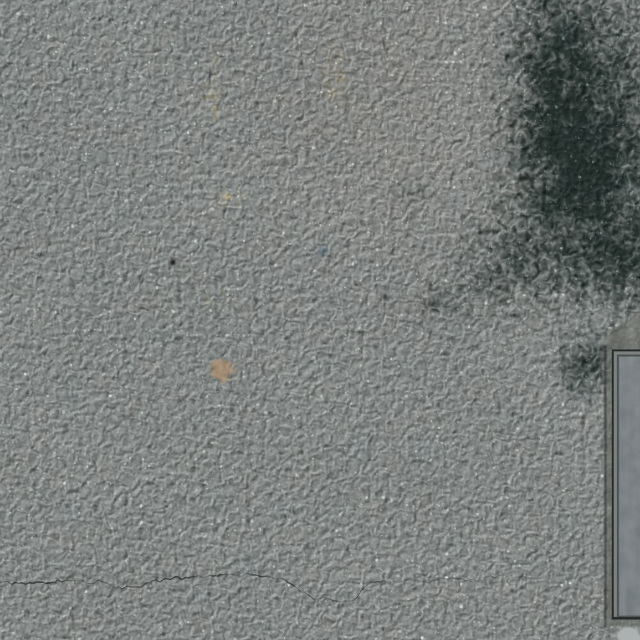
Give the GLSL for this texture, as a three.js fragment shader.

```glsl
// Weathered asphalt with a damp oily stain, a thin crack and a metal hatch at the right edge.
varying vec2 vUv;

float hash(vec2 p) {
  vec3 q = fract(vec3(p.xyx) * 0.1031);
  q += dot(q, q.yzx + 33.33);
  return fract((q.x + q.y) * q.z);
}

vec2 gradient(vec2 cell) {
  float angle = 6.2832 * hash(cell);
  return vec2(cos(angle), sin(angle));
}

// Gradient noise, roughly -0.7 to 0.7
float noise(vec2 p) {
  vec2 i = floor(p), f = p - i;
  vec2 u = f * f * f * (f * (f * 6.0 - 15.0) + 10.0);
  vec2 e = vec2(0.0, 1.0);
  float low = mix(dot(gradient(i), f), dot(gradient(i + e.yx), f - e.yx), u.x);
  float high = mix(dot(gradient(i + e), f - e), dot(gradient(i + 1.0), f - 1.0), u.x);
  return mix(low, high, u.y);
}

float fbm(vec2 p) {
  float sum = 0.0, amp = 1.0;
  for (int i = 0; i < 4; i++) {
    sum += amp * noise(p);
    p = p * 2.03 + 17.3;
    amp *= 0.55;
  }
  return sum;
}

float blob(vec2 p, vec2 centre, vec2 radius) {
  vec2 d = (p - centre) / radius;
  return exp(-dot(d, d));
}

float box(vec2 p, vec2 low, vec2 high, float soft) {
  vec2 d = max(low - p, p - high);
  return 1.0 - smoothstep(-soft, soft, max(d.x, d.y));
}

// Warped so that the grains curl
float gritHeight(vec2 p) {
  vec2 q = p + 0.006 * vec2(noise(p * 60.0 + 5.0), noise(p * 60.0 + 31.0));
  return noise(q * 98.0) + 0.6 * noise(q * 167.0 + 9.0);
}

// Scattered pale stones, one candidate per grid cell
float stones(vec2 p, float scale, float amount) {
  vec2 q = p * scale + 0.2 * vec2(noise(p * scale), noise(p * scale + 40.0));
  vec2 cell = floor(q);
  vec2 spot = 0.35 + 0.3 * vec2(hash(cell + 3.7), hash(cell + 8.1));
  float size = mix(0.18, 0.34, hash(cell + 21.0));
  float d = length(q - cell - spot);
  return step(1.0 - amount, hash(cell + 55.0)) * (1.0 - smoothstep(size * 0.3, size, d));
}

float stainDensity(vec2 p) {
  float d = 0.72 * blob(p, vec2(0.87, 0.90), vec2(0.085, 0.19));
  d += 0.70 * blob(p, vec2(0.925, 0.72), vec2(0.115, 0.13));
  d += 0.55 * blob(p, vec2(0.99, 0.575), vec2(0.09, 0.08));
  d += 0.44 * blob(p, vec2(0.79, 0.58), vec2(0.10, 0.09));
  d += 0.34 * blob(p, vec2(1.0, 0.93), vec2(0.09, 0.22));
  d += 0.68 * blob(p, vec2(0.912, 0.425), vec2(0.045, 0.05));
  d += 0.34 * blob(p, vec2(0.68, 0.525), vec2(0.04, 0.028));
  d += 0.28 * blob(p, vec2(0.645, 0.70), vec2(0.035, 0.03));
  return d + 0.30 * blob(p, vec2(0.60, 0.532), vec2(0.018, 0.014));
}

float crackLine(float x) {
  float dip = smoothstep(0.43, 0.50, x) - smoothstep(0.545, 0.58, x);
  float rise = 0.012 * exp(-pow((x - 0.37) / 0.09, 2.0)) + 0.008 * smoothstep(0.6, 0.8, x);
  float sag = 0.007 * exp(-pow((x - 0.20) / 0.04, 2.0));
  float jag = 0.005 * noise(vec2(x * 45.0, 2.5)) + 0.004 * noise(vec2(x * 130.0, 7.5));
  return 0.091 + rise - sag - 0.029 * dip + jag;
}

vec3 asphalt(vec2 p) {
  float cloud = fbm(p * 5.0);
  vec3 col = vec3(0.513, 0.530, 0.522) + 0.016 * cloud;
  col += vec3(0.014, 0.002, -0.003) * blob(p, vec2(0.62, 0.82), vec2(0.22, 0.25));
  col += vec3(0.012, 0.0, -0.006) * noise(p * 22.0);

  // Side-lit grit with dark hollows
  vec2 toLight = vec2(-0.0011, 0.0013);
  float relief = gritHeight(p + toLight) - gritHeight(p - toLight);
  float grit = gritHeight(p);
  float hollow = smoothstep(0.12, 0.6, noise(p * 84.0 + 61.0));
  col += 0.19 * clamp(-relief, -0.6, 0.6) + 0.05 * grit + 0.07 * noise(p * 230.0) - 0.11 * hollow;

  // Stain soaks the hollows and leaves raised grains bare
  float density = stainDensity(p);
  float edge = smoothstep(0.04, 0.35, density);
  float patchy = density * (1.0 + 0.4 * fbm(p * 24.0)) - edge * (0.38 * grit - 0.2 * hollow);
  float stain = smoothstep(0.08, 1.08, patchy);
  col = mix(col, col * vec3(0.29, 0.36, 0.345), stain);

  // Pale stones and the jagged crack
  float pale = 0.6 * stones(p, 125.0, 0.13) + 0.9 * stones(p + 0.37, 82.0, 0.05);
  col += vec3(0.20, 0.22, 0.21) * pale;
  float width = 0.0022 + 0.0016 * noise(p * 90.0);
  float crack = 1.0 - smoothstep(0.0002, width, abs(p.y - crackLine(p.x)));
  float wear = mix(0.4, 1.0, smoothstep(-0.3, 0.3, noise(p * 36.0)));
  wear *= mix(1.0, 0.5, smoothstep(0.57, 0.68, p.x)) * (1.0 - smoothstep(0.8, 0.93, p.x));
  col *= 1.0 - 0.5 * crack * wear;

  // Ochre paint flecks and small dark pits
  float rim = length(p - vec2(0.348, 0.422)) + 0.012 * noise(p * 85.0);
  col = mix(col, vec3(0.66, 0.56, 0.44) + 0.08 * grit, 0.8 * (1.0 - smoothstep(0.012, 0.022, rim)));
  float flecks = blob(p, vec2(0.34, 0.53), vec2(0.014)) + blob(p, vec2(0.525, 0.885), vec2(0.015, 0.035));
  flecks += blob(p, vec2(0.36, 0.695), vec2(0.022, 0.012)) + blob(p, vec2(0.335, 0.85), vec2(0.015, 0.04));
  col += vec3(0.13, 0.09, -0.02) * flecks * smoothstep(-0.2, 0.5, noise(p * 70.0));
  col *= 1.0 - 0.75 * blob(p, vec2(0.27, 0.59), vec2(0.005));
  return col * (1.0 - vec3(0.25, 0.19, 0.12) * blob(p, vec2(0.505, 0.608), vec2(0.008)));
}

vec3 hatch(vec3 ground, vec2 p) {
  float grime = fbm(p * 38.0);
  vec3 frame = vec3(0.41, 0.42, 0.39) + 0.12 * grime;
  float top = 0.482 + 0.5 * (p.x - 0.95) + 0.015 * noise(p * 50.0);
  vec3 col = mix(ground, frame, 0.7 * box(p, vec2(0.945, 0.022), vec2(1.1, top), 0.007));
  col *= 1.0 - 0.35 * box(p, vec2(0.944, 0.02), vec2(0.948, 0.46), 0.002);
  col = mix(col, vec3(0.15, 0.17, 0.16), box(p, vec2(0.956, 0.032), vec2(1.1, 0.454), 0.0012));
  col = mix(col, vec3(0.49, 0.51, 0.50), box(p, vec2(0.959, 0.036), vec2(1.1, 0.451), 0.0012));
  col = mix(col, vec3(0.29, 0.31, 0.31), box(p, vec2(0.964, 0.036), vec2(1.1, 0.446), 0.0012));
  vec3 plate = vec3(0.485, 0.51, 0.52) + 0.04 * grime + 0.03 * noise(p * vec2(110.0, 9.0));
  col = mix(col, plate, box(p, vec2(0.967, 0.038), vec2(1.1, 0.443), 0.0015));
  float chip = length((p - vec2(0.985, 0.006)) * vec2(0.7, 1.0)) + 0.004 * grime;
  return mix(col, vec3(0.67, 0.69, 0.69), 1.0 - smoothstep(0.010, 0.016, chip));
}

void main() {
  gl_FragColor = vec4(clamp(hatch(asphalt(vUv), vUv), 0.0, 1.0), 1.0);
}
```
